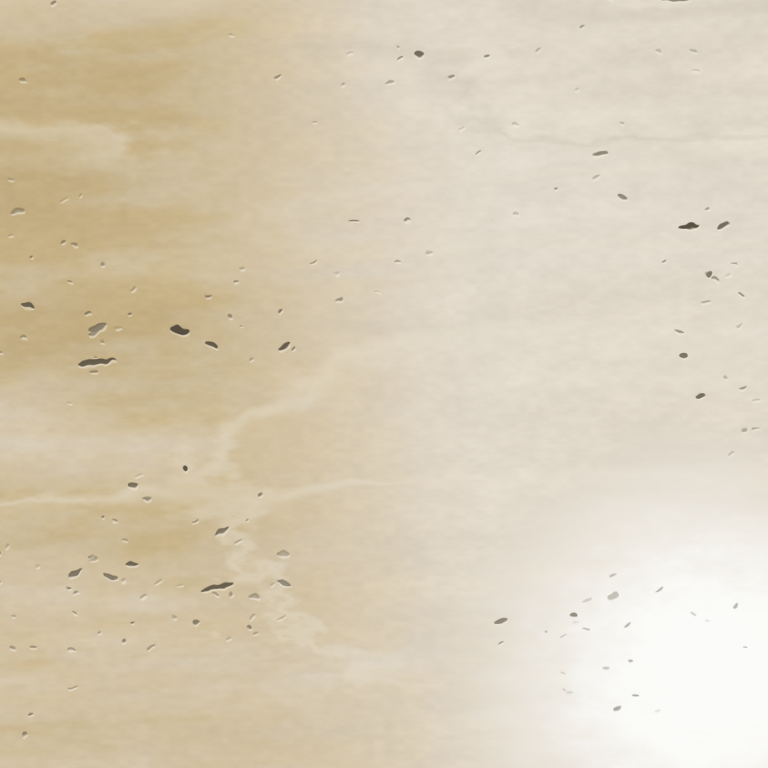
Reproduce this texture procedurally as a Shadertoy shader.

```glsl
// Polished travertine: warm tan bedding on the left fades into cream on the right.
// Stretched noise makes the beds and veins, hashed cells scatter the small
// elongated pits, and a soft window glare whitens the lower right corner.

const vec3 CREAM = vec3(0.885, 0.853, 0.800);
const vec3 SAND  = vec3(0.850, 0.798, 0.705);
const vec3 TAN   = vec3(0.820, 0.757, 0.635);
const vec3 OCHRE = vec3(0.765, 0.680, 0.510);
const vec3 VEIN  = vec3(0.890, 0.860, 0.790);
const vec3 ASH   = vec3(0.760, 0.725, 0.660);
const vec3 GLARE = vec3(0.985, 0.985, 0.975);
const vec3 PIT   = vec3(0.340, 0.305, 0.245);
const vec3 RIM   = vec3(0.950, 0.930, 0.880);

vec2 hash22(vec2 p) {
    vec3 q = fract(p.xyx * vec3(0.1031, 0.1030, 0.0973));
    q += dot(q, q.yzx + 33.33);
    return fract((q.xx + q.yz) * q.zy);
}

float noise(vec2 p) {
    vec2 i = floor(p), f = fract(p);
    vec2 u = f * f * (3.0 - 2.0 * f);
    float low  = mix(hash22(i).x, hash22(i + vec2(1, 0)).x, u.x);
    float high = mix(hash22(i + vec2(0, 1)).x, hash22(i + vec2(1, 1)).x, u.x);
    return mix(low, high, u.y);
}

float fbm(vec2 p) {
    float sum = 0.0, amp = 0.5;
    for (int i = 0; i < 5; i++) {
        sum += amp * noise(p);
        p = p * 2.03 + 17.3;
        amp *= 0.5;
    }
    return sum / 0.97;
}

// Approximate signed distance to an ellipse
float ellipse(vec2 q, vec2 radius) {
    float k = length(q / radius);
    return k * (k - 1.0) / max(length(q / (radius * radius)), 0.001);
}

// Thin line where a noise value crosses one half
float crossing(float n, float width) {
    return 1.0 - smoothstep(0.0, width, abs(n - 0.5));
}

// Scattered pits: x is the dark hollow, y the lit lower rim
vec2 pits(vec2 p, float cells, float density, vec2 size, vec2 depth, float seed, float soft) {
    vec2 result = vec2(0.0);
    vec2 home = floor(p * cells);
    for (int j = -1; j <= 1; j++)
    for (int i = -1; i <= 1; i++) {
        vec2 cell = home + vec2(i, j);
        vec2 place = hash22(cell + seed);
        vec2 look  = hash22(cell + seed + 51.7);
        vec2 pick  = hash22(cell + seed + 93.1);
        vec2 center = (cell + place) / cells;

        // Pits gather along some beds and thin out toward the top
        float cluster = smoothstep(0.3, 0.65, noise(center * vec2(4.0, 9.0) + 5.0));
        cluster *= 1.0 - 0.65 * smoothstep(0.65, 0.9, center.y);
        if (pick.x > density * cluster) continue;

        float angle = mix(-0.35, 0.65, look.x);
        float c = cos(angle), s = sin(angle);
        mat2 turn = mat2(c, -s, s, c);
        vec2 radius = size * mix(vec2(0.45, 0.65), vec2(1.2), vec2(look.y, pick.y));
        float hollow = ellipse(turn * (p - center), radius);
        float lit = ellipse(turn * (p - center + vec2(-0.001, 0.0028)), radius);
        float strength = mix(depth.x, depth.y, place.y);
        result.x = max(result.x, strength * (1.0 - smoothstep(-soft, soft, hollow)));
        result.y = max(result.y, 1.0 - smoothstep(-soft, soft, lit));
    }
    return result;
}

vec3 stoneRamp(float warmth) {
    vec3 color = mix(CREAM, SAND, smoothstep(0.0, 0.35, warmth));
    color = mix(color, TAN, smoothstep(0.3, 0.65, warmth));
    return mix(color, OCHRE, smoothstep(0.6, 1.1, warmth));
}

void mainImage(out vec4 fragColor, in vec2 fragCoord) {
    vec2 p = fragCoord / iResolution.xy;
    float soft = max(0.0014, 0.8 / iResolution.y);

    // Bedding rises gently to the right
    float bed = p.y - 0.045 * p.x + 0.03 * (noise(p * vec2(3.0, 4.0)) - 0.5);
    float broad  = fbm(vec2(p.x * 1.6, bed * 9.0) + 3.0) - 0.5;
    float streak = fbm(vec2(p.x * 5.0, bed * 38.0) + 21.0) - 0.5;
    float mottle = fbm(p * vec2(22.0, 42.0)) - 0.5;
    float grain  = fbm(p * vec2(75.0, 150.0)) - 0.5;

    // Warm left side fading to cream
    float side = 1.0 - smoothstep(0.2, 0.66, p.x + 0.25 * broad + 0.08 * (p.y - 0.5));
    float warmth = side * (0.72 + 1.3 * broad + 0.6 * streak + 0.4 * mottle);
    vec3 color = stoneRamp(warmth + 0.12 * broad + 0.05);
    color += 0.045 * streak + 0.035 * mottle + 0.04 * grain;

    // Pale veins and a few ashy seams
    float pale = crossing(noise(vec2(p.x * 1.5, bed * 10.0) + 8.0 + 0.25 * mottle), 0.07);
    float seam = crossing(noise(vec2(p.x * 1.1, bed * 6.0) + 40.0 + 0.1 * mottle), 0.02);
    float patches = smoothstep(0.35, 0.7, noise(p * vec2(3.0, 7.0) + 60.0));
    color = mix(color, VEIN, 0.45 * pale * patches);
    color = mix(color, ASH, 0.22 * seam * (1.0 - patches));

    // Window glare with a rippled edge
    float reach = length((p - vec2(0.93, 0.12)) * vec2(1.0, 1.08));
    float glare = 1.0 - smoothstep(0.08, 0.36, reach + 0.08 * mottle + 0.05 * grain);
    color = mix(color, GLARE, glare);

    // Pits from faint pricks to long dark hollows
    vec2 ragged = p + 0.004 * (vec2(noise(p * 130.0), noise(p * 130.0 + 70.0)) - 0.5);
    vec2 hollow = pits(ragged, 42.0, 0.24, vec2(0.0048, 0.0017), vec2(0.12, 0.6), 11.0, soft);
    hollow = max(hollow, pits(ragged, 18.0, 0.27, vec2(0.0085, 0.0033), vec2(0.35, 0.95), 137.0, soft));
    hollow = max(hollow, pits(ragged, 7.0, 0.2, vec2(0.022, 0.0045), vec2(0.6, 1.0), 211.0, soft));
    color = mix(color, RIM, 0.5 * hollow.y * (1.0 - glare));
    color = mix(color, PIT, hollow.x * (1.0 - 0.25 * glare));

    fragColor = vec4(clamp(color, 0.0, 1.0), 1.0);
}
```
